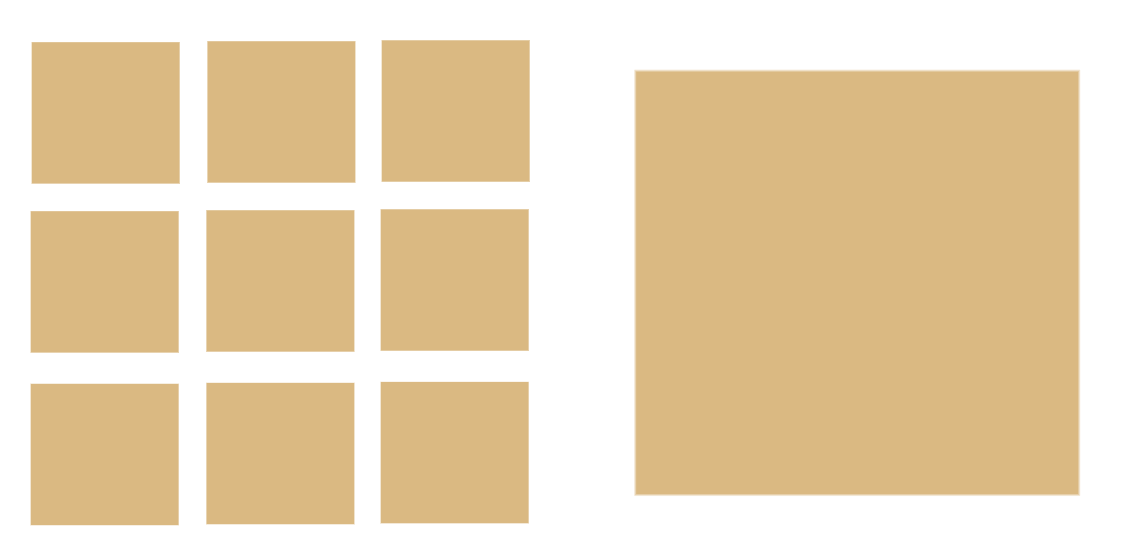
Left: the whole. Right: its middle third, enlarged.
Reproduce this pattern procedurally as a Shadertoy shader.

```glsl
// Three by three grid of flat tan tiles on white, set slightly out of line.
#define TILE_SIZE vec2(0.2643, 0.2526)
#define GRID_CENTER vec2(0.5007, 0.4983)
#define PITCH vec2(0.3125, 0.3050)
#define PITCH_DRIFT vec2(-0.0013, -0.0032)
#define ROW_RISE 0.0017
#define TOP_ROW_SHIFT 0.0018
#define EDGE_SOFTNESS 0.0018
#define TILE_COLOR vec3(0.855, 0.725, 0.510)
#define GROUND_COLOR vec3(1.0)

// Signed distance to an axis-aligned box centred on the origin
float boxDistance(vec2 p, vec2 halfSize) {
    vec2 d = abs(p) - halfSize;
    return length(max(d, 0.0)) + min(max(d.x, d.y), 0.0);
}

// Tile centre for a cell index from -1 to 1, with uneven spacing and slope
vec2 tileCenter(vec2 cell) {
    vec2 center = GRID_CENTER + PITCH * cell + PITCH_DRIFT * cell * cell;
    center.x += TOP_ROW_SHIFT * max(cell.y, 0.0);
    center.y += ROW_RISE * cell.x;
    return center;
}

void mainImage(out vec4 fragColor, in vec2 fragCoord) {
    vec2 uv = fragCoord / iResolution.xy;

    // Nearest tile edge over the grid
    float dist = 1.0;
    for (int row = -1; row <= 1; row++) {
        for (int col = -1; col <= 1; col++) {
            vec2 center = tileCenter(vec2(col, row));
            dist = min(dist, boxDistance(uv - center, 0.5 * TILE_SIZE));
        }
    }

    // Soft edge, never narrower than one pixel
    float width = max(EDGE_SOFTNESS, 1.0 / min(iResolution.x, iResolution.y));
    float coverage = clamp(0.5 - dist / width, 0.0, 1.0);
    fragColor = vec4(mix(GROUND_COLOR, TILE_COLOR, coverage), 1.0);
}
```
